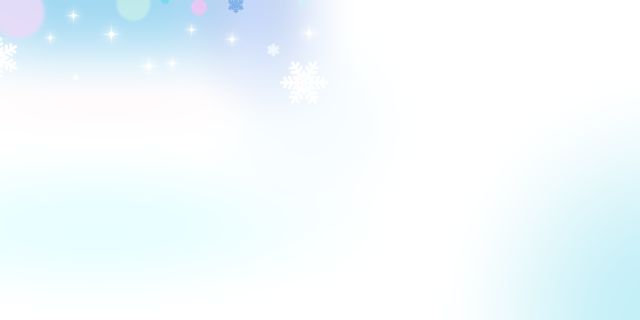
Write a WebGL 1 fragment shader that draws this background.

```glsl
precision highp float;
// Pale winter background: blue corner glow, soft orbs, twinkling stars and snowflakes.
uniform vec2 u_resolution;

#define SKY_BLUE vec3(0.64, 0.85, 0.95)
#define SKY_LILAC vec3(0.76, 0.835, 0.965)
#define BLUSH vec3(1.0, 0.985, 0.99)
#define ICE vec3(0.955, 0.985, 1.0)
#define AQUA vec3(0.915, 0.995, 1.0)
#define CORNER_CYAN vec3(0.775, 0.94, 0.97)
#define STAR_COUNT 8
#define RAY_LENGTH 0.045
#define BRANCHES 3

const float THIRD_PI = 1.0471976;

// Elliptical falloff, 1 at the centre and 0 at the given radii.
float glow(vec2 p, vec2 center, vec2 radii) {
  return 1.0 - smoothstep(0.12, 1.0, length((p - center) / radii));
}

float orb(vec2 p, vec2 center, float radius) {
  return 1.0 - smoothstep(0.82 * radius, 1.08 * radius, length(p - center));
}

float segment(vec2 p, vec2 a, vec2 b) {
  vec2 ab = b - a;
  return length(p - a - ab * clamp(dot(p - a, ab) / dot(ab, ab), 0.0, 1.0));
}

// Six-fold snowflake with side branches and an inner hexagon.
float snowflake(vec2 p, vec2 center, float radius, float turn) {
  vec2 q = (p - center) / radius;
  float r = length(q);
  float angle = mod(atan(q.y, q.x + 1e-5) + turn + 0.5 * THIRD_PI, THIRD_PI);
  angle -= 0.5 * THIRD_PI;
  q = r * vec2(cos(angle), abs(sin(angle)));
  float d = segment(q, vec2(0.0), vec2(0.94, 0.0));
  for (int i = 0; i < BRANCHES; i++) {
    float k = float(i);
    vec2 root = vec2(0.26 + 0.22 * k, 0.0);
    d = min(d, segment(q, root, root + (0.31 - 0.05 * k) * vec2(0.5, 0.866)));
  }
  d = min(d, abs(dot(q, vec2(0.866, 0.5)) - 0.27));
  float soft = 1.0 / (u_resolution.y * radius);
  return 1.0 - smoothstep(0.055 - 0.5 * soft, 0.055 + soft, d);
}

// Bright core, faint halo and a thin cross of rays.
float star(vec2 p, vec2 center, float size) {
  vec2 q = (p - center) / size;
  vec2 a = abs(q);
  float r = length(q);
  float core = 1.0 - smoothstep(0.005, 0.013, r);
  float halo = 0.45 * exp(-r * r / 0.0005);
  vec2 reach = max(1.0 - a / RAY_LENGTH, 0.0);
  vec2 thin = 1.0 - smoothstep(0.0, 0.004, a.yx);
  vec2 rays = reach * reach * thin;
  return clamp(max(core, halo + 0.8 * max(rays.x, rays.y)), 0.0, 1.0);
}

// Stars wave below the top edge and spread out toward the right.
float starField(vec2 p) {
  float light = 0.0;
  for (int i = 0; i < STAR_COUNT; i++) {
    float k = float(i);
    float tail = pow(k / 7.0, 6.0);
    float x = 0.18 + 0.083 * k + 0.203 * tail + 0.036 * cos(1.257 * (k - 3.2));
    float y = 0.865 - 0.086 * cos(1.309 * (k - 3.45)) * step(k, 5.5) + 0.031 * tail;
    float size = 0.9 + 0.2 * cos(1.257 * (k - 2.5));
    light = max(light, star(p, vec2(x, y), size));
  }
  return light;
}

vec3 background(vec2 p) {
  vec3 color = vec3(1.0);
  color = mix(color, AQUA, glow(p, vec2(0.3, 0.29), vec2(1.0, 0.29)));
  color = mix(color, ICE, 0.7 * glow(p, vec2(0.96, 0.61), vec2(0.38, 0.4)));
  color = mix(color, BLUSH, glow(p, vec2(0.34, 0.68), vec2(0.65, 0.14)));
  color = mix(color, CORNER_CYAN, glow(p, vec2(2.08, 0.0), vec2(0.74, 0.8)));

  // Top sky: blue turning lilac, fading down and to the right.
  float lilac = smoothstep(0.47, 0.78, p.x);
  vec3 sky = mix(SKY_BLUE, SKY_LILAC, lilac);
  sky = mix(sky, vec3(0.78, 0.89, 0.97), 0.6 * (1.0 - smoothstep(0.0, 0.2, p.x)));
  sky += 0.012 * sin(26.0 * p.x) * lilac;
  float depth = mix(0.325, 0.443, smoothstep(0.57, 0.86, p.x));
  float fade = 1.0 - smoothstep(0.0, depth, 1.0 - p.y);
  fade *= 1.0 - smoothstep(0.78, 1.13, p.x);
  return mix(color, sky, fade);
}

void main() {
  vec2 p = gl_FragCoord.xy / u_resolution.y;
  p.x *= 2.0 * u_resolution.y / u_resolution.x;
  vec3 color = background(p);

  // Soft coloured orbs along the top edge.
  color = mix(color, vec3(0.92, 0.86, 0.975), 0.85 * orb(p, vec2(0.06, 0.96), 0.083));
  color = mix(color, vec3(0.77, 0.93, 0.92), 0.85 * orb(p, vec2(0.417, 0.987), 0.055));
  color = mix(color, vec3(0.93, 0.78, 0.96), 0.9 * orb(p, vec2(0.622, 0.977), 0.026));
  color = mix(color, vec3(0.45, 0.85, 0.95), 0.8 * orb(p, vec2(0.516, 1.0), 0.014));
  color = mix(color, vec3(0.82, 0.95, 0.96), 0.8 * orb(p, vec2(0.945, 0.995), 0.015));
  color = mix(color, vec3(1.0), 0.8 * orb(p, vec2(0.237, 0.758), 0.009));

  // Snowflakes, then stars on top.
  color = mix(color, vec3(0.48, 0.68, 0.91), snowflake(p, vec2(0.737, 0.985), 0.026, 0.52));
  color = mix(color, vec3(0.95, 0.98, 1.0), snowflake(p, vec2(0.854, 0.844), 0.02, 0.52));
  color = mix(color, vec3(1.0), 0.95 * snowflake(p, vec2(0.95, 0.742), 0.075, 0.0));
  color = mix(color, vec3(1.0), 0.95 * snowflake(p, vec2(-0.01, 0.82), 0.072, 0.52));
  color = mix(color, vec3(1.0), starField(p));
  gl_FragColor = vec4(color, 1.0);
}
```
